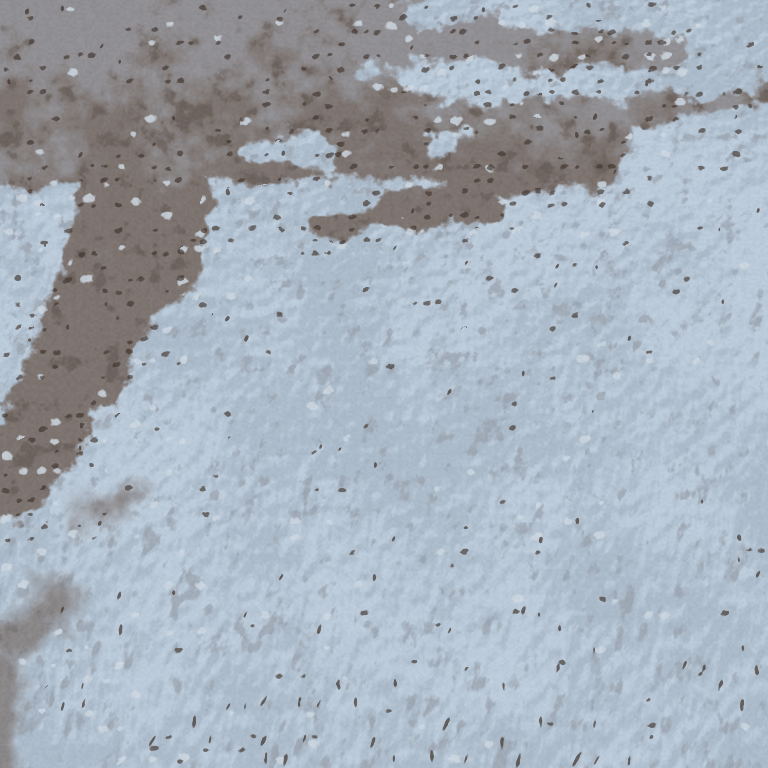
Write a WebGL 1 fragment shader that draws this texture.

```glsl
precision highp float;
// Thin trampled snow with dark flecks over bare grey-brown ground.
uniform vec2 u_resolution;

const vec3 SNOW_LIGHT = vec3(0.735, 0.795, 0.855);
const vec3 SNOW_MID = vec3(0.67, 0.73, 0.79);
const vec3 SNOW_SHADE = vec3(0.60, 0.635, 0.68);
const vec3 SNOW_CLUMP = vec3(0.80, 0.84, 0.88);
const vec3 EARTH_GREY = vec3(0.565, 0.56, 0.575);
const vec3 EARTH_BROWN = vec3(0.49, 0.455, 0.44);
const vec3 EARTH_DARK = vec3(0.37, 0.33, 0.31);
const vec3 DEBRIS = vec3(0.25, 0.20, 0.17);

float hash(vec2 p) {
  return fract(sin(dot(p, vec2(127.1, 311.7))) * 43758.5453);
}

float noise(vec2 p) {
  vec2 i = floor(p), f = fract(p);
  f = f * f * (3.0 - 2.0 * f);
  return mix(mix(hash(i), hash(i + vec2(1.0, 0.0)), f.x),
             mix(hash(i + vec2(0.0, 1.0)), hash(i + 1.0), f.x), f.y);
}

float fbm(vec2 p) {
  float sum = 0.0, amp = 0.533;
  for (int i = 0; i < 4; i++) {
    sum += amp * noise(p);
    p = mat2(1.6, 1.2, -1.2, 1.6) * p + 7.3;
    amp *= 0.5;
  }
  return sum;
}

// Signed distance to a capsule from a to b.
float capsule(vec2 p, vec2 a, vec2 b, float radius) {
  vec2 ab = b - a;
  float t = clamp(dot(p - a, ab) / dot(ab, ab), 0.0, 1.0);
  return length(p - a - ab * t) - radius;
}

// Bare earth: negative inside, with the snow streaks carved out.
float earthDistance(vec2 p) {
  float d = capsule(p, vec2(-0.2, 0.91), vec2(0.43, 0.92), 0.155);
  d = min(d, capsule(p, vec2(0.19, 0.75), vec2(0.175, 0.67), 0.088));
  d = min(d, capsule(p, vec2(0.165, 0.67), vec2(0.10, 0.52), 0.064));
  d = min(d, capsule(p, vec2(0.10, 0.52), vec2(0.02, 0.38), 0.052));
  d = min(d, capsule(p, vec2(0.45, 0.81), vec2(0.78, 0.82), 0.05));
  d = min(d, capsule(p, vec2(0.78, 0.84), vec2(1.0, 0.885), 0.018));
  d = min(d, capsule(p, vec2(0.42, 0.725), vec2(0.63, 0.735), 0.025));
  d = min(d, capsule(p, vec2(0.61, 0.765), vec2(0.78, 0.785), 0.03));
  d = min(d, capsule(p, vec2(0.50, 0.945), vec2(0.87, 0.935), 0.027));
  float snow = capsule(p, vec2(0.49, 0.905), vec2(0.63, 0.885), 0.022);
  snow = min(snow, capsule(p, vec2(0.63, 0.885), vec2(1.1, 0.91), 0.024));
  snow = min(snow, capsule(p, vec2(0.55, 0.985), vec2(1.1, 0.985), 0.018));
  snow = min(snow, capsule(p, vec2(0.96, 0.94), vec2(1.1, 0.94), 0.045));
  snow = min(snow, capsule(p, vec2(0.325, 0.80), vec2(0.42, 0.805), 0.021));
  snow = min(snow, capsule(p, vec2(0.33, 0.73), vec2(0.48, 0.75), 0.02));
  snow = min(snow, capsule(p, vec2(0.57, 0.81), vec2(0.60, 0.825), 0.018));
  return max(d, -snow);
}

// Scattered ragged grains, one at most per cell; size is in cell widths.
float grains(vec2 p, float cells, float density, vec2 size, float seed) {
  vec2 q = p * cells + seed, id = floor(q);
  vec2 centre = 0.35 + 0.3 * vec2(hash(id + 3.1), hash(id + 8.7));
  vec2 offset = fract(q) - centre;
  offset.x -= offset.y * (hash(id + 5.2) - 0.15) * 0.7;
  float reach = length(offset / size) + 0.6 * (noise(q * 5.0) - 0.5);
  float radius = 0.5 + 0.5 * hash(id + 1.9);
  return step(hash(id), density) * (1.0 - smoothstep(radius - 0.3, radius + 0.2, reach));
}

vec3 snowColour(vec2 p) {
  vec2 q = vec2(p.x - 0.25 * p.y, p.y * mix(0.5, 0.85, p.y)) * 85.0;
  float relief = fbm(q + vec2(0.5, -0.5)) - fbm(q);
  float tone = 0.5 + 1.1 * relief + 1.1 * (fbm(p * 9.0) - 0.5);
  vec3 colour = mix(SNOW_MID, SNOW_LIGHT, smoothstep(0.2, 0.8, tone));
  float hollow = smoothstep(0.60, 0.78, fbm(q * 0.8 + 31.0));
  return mix(colour, SNOW_SHADE, 0.75 * hollow);
}

vec3 earthColour(vec2 p) {
  float mottling = fbm(p * 55.0 + 12.0);
  float brown = 0.5 + 2.5 * (0.86 - p.y) + 1.0 * (fbm(p * 14.0) - 0.5) + 0.7 * (mottling - 0.5);
  vec3 colour = mix(EARTH_GREY, EARTH_BROWN, smoothstep(0.25, 0.75, brown));
  float damp = smoothstep(0.58, 0.76, mottling) * smoothstep(0.3, 0.7, brown);
  return mix(colour, EARTH_DARK, 0.55 * damp);
}

void main() {
  vec2 p = gl_FragCoord.xy / u_resolution;

  // Ragged border between snow and earth.
  float edge = earthDistance(p) + 0.045 * (fbm(p * 22.0) - 0.5) + 0.025 * (fbm(p * 70.0) - 0.5);
  float bare = 1.0 - smoothstep(-0.004, 0.005, edge);
  float border = exp(-abs(edge) * 28.0);

  // Worn patches where earth shows faintly through the snow.
  float worn = min(capsule(p, vec2(0.02, 0.17), vec2(0.07, 0.22), 0.025),
                   capsule(p, vec2(-0.02, 0.02), vec2(0.0, 0.12), 0.025));
  worn = min(worn, capsule(p, vec2(0.10, 0.335), vec2(0.16, 0.355), 0.005));
  worn += 0.07 * (fbm(p * 30.0 + 4.0) - 0.5);
  float thin = 0.75 * (1.0 - smoothstep(-0.02, 0.03, worn));
  vec3 colour = mix(snowColour(p), earthColour(p), max(bare, thin));

  // Bright clumps and dark debris, densest along the borders.
  float lowLeft = exp(-length(p - vec2(0.08, 0.10)) * 7.0);
  float clumps = grains(p, 48.0, 0.02 + 0.22 * border + 0.2 * lowLeft, vec2(0.36, 0.28), 17.0);
  colour = mix(colour, SNOW_CLUMP, 0.85 * clumps);
  float low = 1.0 - smoothstep(0.0, 0.35, p.y);
  float stalks = grains(p, 42.0, 0.025 + 0.12 * low + 0.1 * lowLeft, vec2(0.11, mix(0.18, 0.36, low)), 5.0);
  float crumbs = grains(p, 62.0, 0.02 + 0.25 * border + 0.06 * bare, vec2(0.33, 0.24), 41.0);
  colour = mix(colour, DEBRIS, max(0.7 * stalks, 0.65 * crumbs));

  // Fine grain.
  colour += 0.035 * (noise(p * 330.0) - 0.5);
  gl_FragColor = vec4(colour, 1.0);
}
```
